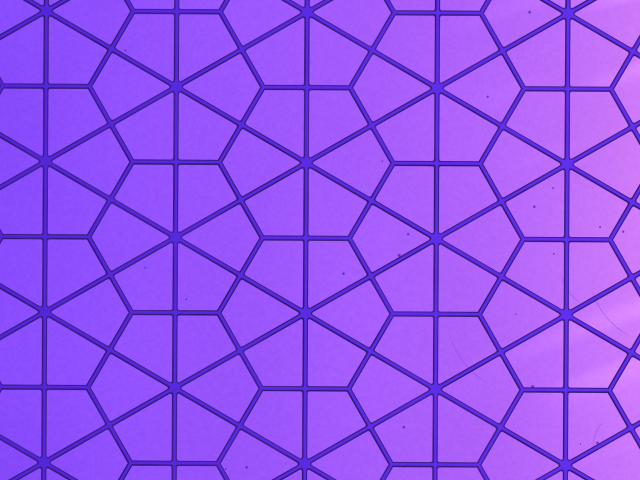
Write a WebGL 2 fragment shader that draws this pattern.

```glsl
#version 300 es
precision highp float;
// Etched violet plate: flat-topped hexagons crossed by straight lines through
// their centres, cutting each into six kites. Grooves come from distances to
// the line families; the sheen, specks and scratches from gradients and hashes.

#define PITCH 0.3137          // centre to centre, canvas height = 1
#define ANCHOR vec2(0.638, 0.6606)
#define TILT 0.0055
#define GROOVE 0.0054         // half width including dark rims
#define CORE 0.0029           // half width of the bright floor
#define FILLET 0.005          // rounding where grooves meet
#define SPECK_CHANCE 0.035
#define SCRATCHES 7

uniform vec2 u_resolution;
out vec4 outColor;

const float ROOT3 = 1.7320508;

float hash(vec2 p) {
  vec3 q = fract(p.xyx * vec3(0.1031, 0.1030, 0.0973));
  q += dot(q, q.yzx + 33.33);
  return fract((q.x + q.y) * q.z);
}

float noise(vec2 p) {
  vec2 i = floor(p), f = fract(p);
  f = f * f * (3.0 - 2.0 * f);
  return mix(mix(hash(i), hash(i + vec2(1, 0)), f.x),
             mix(hash(i + vec2(0, 1)), hash(i + vec2(1, 1)), f.x), f.y);
}

float smoothMin(float a, float b) {
  float h = max(FILLET - abs(a - b), 0.0) / FILLET;
  return min(a, b) - h * h * FILLET * 0.25;
}

// Offset from the nearest hexagon centre
vec2 hexLocal(vec2 p) {
  vec2 size = vec2(ROOT3, 1.0) * PITCH;
  vec2 a = p - size * round(p / size);
  vec2 b = p - size * (floor(p / size) + 0.5);
  return dot(a, a) < dot(b, b) ? a : b;
}

// Distance to the nearest groove centreline
float grooveDistance(vec2 p) {
  vec2 q = hexLocal(p), a = abs(q);
  float hexEdge = 0.5 * PITCH - max(a.y, dot(a, vec2(0.5 * ROOT3, 0.5)));
  float steep = abs(dot(q, vec2(0.5, 0.5 * ROOT3)));
  float falling = abs(dot(q, vec2(-0.5, 0.5 * ROOT3)));
  float spokes = smoothMin(a.x, smoothMin(steep, falling));
  float node = 0.003 * (1.0 - smoothstep(0.004, 0.017, length(q)));
  return smoothMin(spokes, hexEdge) - node;
}

// Coverage of a band of given half width
float band(float d, float halfWidth, float blur) {
  return 1.0 - smoothstep(halfWidth - blur, halfWidth + blur, d);
}

// Sparse dark specks, commoner toward the right
float specks(vec2 p, float across, float blur) {
  vec2 grid = p * 22.0, id = floor(grid);
  float chance = SPECK_CHANCE * (0.3 + 1.4 * across);
  vec2 centre = 0.25 + 0.5 * vec2(hash(id + 3.7), hash(id + 9.2));
  float radius = mix(0.0012, 0.0035, hash(id + 17.0));
  float d = length(fract(grid) - centre) / 22.0;
  return step(hash(id + 41.0), chance) * band(d, radius, blur);
}

// Thin arcs near the right edge
float scratches(vec2 p, float aspect, float blur) {
  float mark = 0.0;
  for (int i = 0; i < SCRATCHES; i++) {
    vec2 seed = vec2(float(i) * 7.3 + 2.0, 5.1);
    vec2 centre = vec2(aspect * mix(0.8, 1.1, hash(seed)), hash(seed + 11.0));
    float radius = mix(0.08, 0.2, hash(seed + 23.0));
    float angle = 6.2832 * hash(seed + 37.0);
    vec2 r = p - centre;
    float facing = dot(r, vec2(cos(angle), sin(angle))) / max(length(r), 1e-4);
    float arc = band(abs(length(r) - radius), 0.0007, blur);
    mark = max(mark, arc * smoothstep(0.9, 0.98, facing));
  }
  return mark;
}

void main() {
  vec2 p = gl_FragCoord.xy / u_resolution.y;
  float aspect = u_resolution.x / u_resolution.y;
  float across = p.x / aspect;
  float blur = 0.7 / u_resolution.y;

  // Plate: blue violet at left to pink violet at right
  float glow = pow(across, 5.0) * (1.0 - 1.2 * pow(p.y - 0.58, 2.0));
  vec3 plate = mix(vec3(0.53, 0.295, 0.99), vec3(0.73, 0.41, 0.99), across);
  plate += glow * vec3(0.09, 0.08, -0.01);
  plate += 0.022 * (noise(p * 4.0) - 0.5) + 0.02 * (noise(p * 190.0) - 0.5);
  float smear = noise(vec2(p.x * 3.0 + p.y, (p.y - 0.35 * p.x) * 18.0));
  plate += 0.06 * smoothstep(0.65, 1.0, smear) * smoothstep(0.6, 1.0, across);

  // Wear
  plate = mix(plate, vec3(0.34, 0.16, 0.62), 0.75 * specks(p, across, blur));
  plate = mix(plate, vec3(0.50, 0.25, 0.80), 0.5 * scratches(p, aspect, blur));

  // Grooves: dark rims around a floor lit slightly up and to the right
  vec2 q = p - ANCHOR;
  q = vec2(q.x - TILT * q.y, q.y + TILT * q.x);
  float groove = band(grooveDistance(q), GROOVE, blur);
  float floorLit = band(grooveDistance(q - vec2(0.0006)), CORE, 1.3 * blur);
  vec3 rim = mix(vec3(0.17, 0.08, 0.40), vec3(0.25, 0.12, 0.53), noise(p * 14.0));
  vec3 core = mix(vec3(0.32, 0.15, 0.84), vec3(0.39, 0.19, 0.95), across);
  vec3 color = mix(plate, mix(rim, core, floorLit), groove);
  outColor = vec4(clamp(color, 0.0, 1.0), 1.0);
}
```
